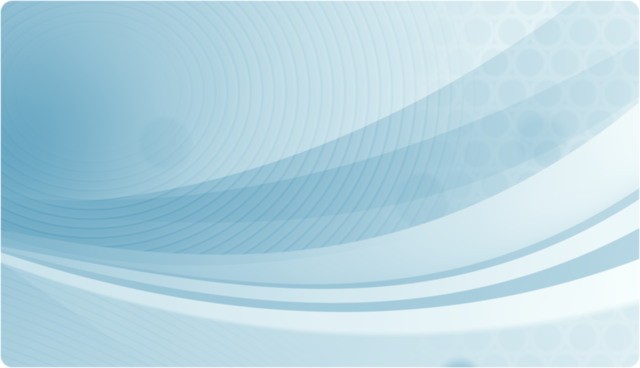
Write a WebGL 2 fragment shader that draws this background.

```glsl
#version 300 es
precision highp float;
// Pale blue backdrop of sweeping ribbons, fine elliptical lines and a faint honeycomb.
uniform vec2 u_resolution;
out vec4 fragColor;

float hash(vec2 p) {
    return fract(sin(dot(p, vec2(127.1, 311.7))) * 43758.5);
}

float noise(vec2 p) {
    vec2 i = floor(p), f = fract(p);
    f = f * f * (3.0 - 2.0 * f);
    return mix(mix(hash(i), hash(i + vec2(1, 0)), f.x),
               mix(hash(i + vec2(0, 1)), hash(i + 1.0), f.x), f.y);
}

// Cubic through four heights spread evenly over the width.
float curve(float s, vec4 h) {
    float u = s * 3.0, a = u - 1.0, b = u - 2.0, c = u - 3.0;
    return dot(h, vec4(-a * b * c / 6.0, u * b * c / 2.0, -u * a * c / 2.0, u * a * b / 6.0));
}

// Coverage of the area under a height, with a soft edge.
float under(float y, float height, float soft) {
    return smoothstep(-soft, soft, height - y);
}

float disc(vec2 p, vec2 center, float radius, float soft) {
    return 1.0 - smoothstep(radius - soft, radius + soft, length(p - center));
}

// Rings on a hexagonal lattice.
float honeycomb(vec2 p) {
    vec2 cell = vec2(0.096, 0.166);
    vec2 a = mod(p, cell) - 0.5 * cell;
    vec2 b = mod(p + 0.5 * cell, cell) - 0.5 * cell;
    float d = min(length(a), length(b));
    return smoothstep(0.012, 0.002, abs(d - 0.044));
}

// Thin lines repeated along a distance.
float hairlines(float d, float pitch, float width) {
    float k = abs(fract(d / pitch) - 0.5) * pitch;
    return smoothstep(width, 0.0, k);
}

void main() {
    vec2 p = gl_FragCoord.xy / u_resolution.y;
    float aspect = u_resolution.x / u_resolution.y;
    float s = p.x / aspect, y = p.y;
    float soft = max(0.003, 0.8 / u_resolution.y);

    // Tone runs from 0 for deep blue to above 1 for near white.
    vec2 g = (p - vec2(0.02, 0.6)) / vec2(0.36, 0.29);
    float tone = 0.53 + 0.48 * smoothstep(0.0, 0.9, s) - 0.5 * exp(-dot(g, g));
    tone -= 0.1 * exp(-4.0 * s) * smoothstep(0.6, 1.0, y);

    // Overlapping translucent veils.
    float veil = under(y, curve(s, vec4(0.444, 0.512, 0.739, 1.136)), soft);
    tone = mix(tone, min(tone, 0.06 + 0.91 * s), veil);
    float band = under(y, curve(s, vec4(0.467, 0.478, 0.621, 0.891)), soft);
    tone = mix(tone, 0.1 + 0.81 * pow(s, 1.75), band);
    float rim = under(y, curve(s, vec4(0.429, 0.395, 0.465, 0.739)), soft);
    tone += 0.09 * rim * smoothstep(0.0, 0.4, s);

    // Faint discs floating behind the lines.
    tone -= 0.06 * disc(p, vec2(0.45, 0.61), 0.07, 0.012);
    tone -= 0.06 * disc(p, vec2(1.145, 0.455), 0.072, 0.008);
    tone -= 0.09 * disc(p, vec2(1.47, 0.62), 0.065, 0.02);

    // Elliptical hairlines around the dark glow.
    float r = length((p - vec2(0.25, 0.75)) * vec2(1.0, 1.25));
    float lineFade = smoothstep(0.12, 0.45, r) * (1.0 - smoothstep(0.8, 1.15, r));
    tone -= (0.07 + 0.04 * veil) * lineFade * hairlines(r, 0.032, 0.006);
    tone += 0.025 * lineFade * hairlines(r + 0.008, 0.032, 0.008);

    // Honeycomb, with some cells dimmer than others.
    float comb = honeycomb(p) * (0.5 + 0.6 * noise(p * 9.0));
    float combFade = smoothstep(1.0, 1.5, p.x);
    tone += combFade * (0.09 * comb - 0.03);

    // Bright sweep below the veils.
    float sweep = under(y, curve(s, vec4(0.376, 0.308, 0.395, 0.723)), soft);
    float stripTop = curve(s, vec4(0.338, 0.243, 0.254, 0.490));
    float glow = 0.29 + 0.9 * s - 0.16 * s * exp(-max(y - stripTop, 0.0) / 0.05);
    float shade = 1.0 - under(y, curve(s, vec4(0.358, 0.279, 0.363, 0.546)), soft);
    glow -= 0.08 * shade * (1.0 - smoothstep(0.35, 0.7, s));
    tone = mix(tone, glow, sweep);

    // Alternating dark and pale ribbons.
    tone = mix(tone, 0.33 + 0.42 * s * s, under(y, stripTop, soft));
    tone = mix(tone, 0.5 + 0.85 * s - 0.2 * s * s * s,
               under(y, curve(s, vec4(0.331, 0.234, 0.236, 0.460)), soft));
    tone = mix(tone, 0.43 + 0.25 * s * s,
               under(y, curve(s, vec4(0.322, 0.200, 0.193, 0.381)), soft));
    tone = mix(tone, 0.84 + 0.38 * s,
               under(y, curve(s, vec4(0.315, 0.177, 0.163, 0.297)), soft));

    // Floor with a shaded wedge, fine hatching and a sunken disc.
    float ground = 0.6 + 0.4 * s;
    float wedge = under(y, 0.288 - 0.68 * p.x, soft);
    ground -= 0.1 * wedge * smoothstep(-0.05, 0.28, y);
    ground -= 0.05 * (1.0 - smoothstep(0.2, 0.6, s)) * hairlines(y + 0.35 * p.x + 0.2 * p.x * p.x, 0.024, 0.005);
    ground += combFade * (0.06 * comb - 0.02);
    ground -= 0.45 * disc(p, vec2(1.25, -0.045), 0.06, 0.022);
    tone = mix(tone, ground, under(y, curve(s, vec4(0.288, 0.132, 0.093, 0.179)), 0.004 + 0.012 * s));

    // Soft mottling, then the palette.
    tone += 0.03 * (noise(p * 7.0) - 0.5);
    vec3 color = mix(vec3(0.40, 0.65, 0.76), vec3(0.86, 0.93, 0.95), tone);

    // White rounded corners.
    vec2 q = abs(p - 0.5 * vec2(aspect, 1.0)) - 0.5 * vec2(aspect, 1.0) + 0.034;
    float edge = length(max(q, 0.0)) - 0.032;
    color = mix(color, vec3(1.0), smoothstep(-soft, soft, edge));
    fragColor = vec4(clamp(color, 0.0, 1.0), 1.0);
}
```
